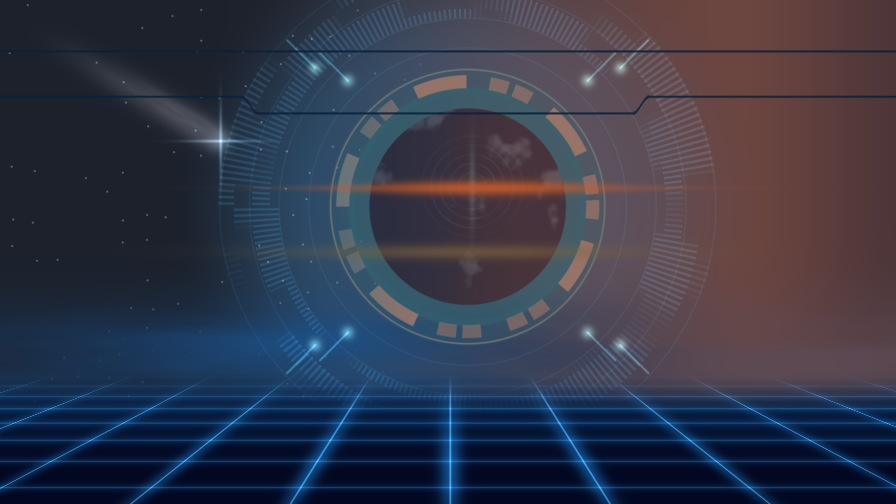
A Shadertoy shader for this background:

```glsl
#define CENTER vec2(0.928, 0.590)
#define DISC_RADIUS 0.195
#define VANISH vec2(0.8935, 0.505)
#define HORIZON 0.235
#define COMET vec2(0.438, 0.720)
#define NAVY vec3(0.03, 0.13, 0.23)
#define TEAL vec3(0.20, 0.40, 0.44)
#define SALMON vec3(0.64, 0.47, 0.41)
#define FLARE vec3(0.78, 0.36, 0.17)
#define GRID_LIGHT vec3(0.30, 0.54, 0.66)

float hash(vec2 p) {
    p = fract(p * vec2(123.34, 456.21));
    p += dot(p, p + 45.32);
    return fract(p.x * p.y);
}

float noise(vec2 p) {
    vec2 i = floor(p), f = fract(p);
    f = f * f * (3.0 - 2.0 * f);
    return mix(mix(hash(i), hash(i + vec2(1, 0)), f.x),
               mix(hash(i + vec2(0, 1)), hash(i + vec2(1, 1)), f.x), f.y);
}

float fbm(vec2 p) {
    float sum = 0.0, amp = 0.5;
    for (int i = 0; i < 4; i++) { sum += amp * noise(p); p = p * 2.03 + 7.1; amp *= 0.5; }
    return sum;
}

float below(float edge, float v, float soft) { return 1.0 - smoothstep(edge - soft, edge + soft, v); }
float band(float v, float mid, float halfWidth, float soft) { return below(halfWidth, abs(v - mid), soft); }
float bell(float v, float width) { return exp(-v * v / (width * width)); }

float segment(vec2 p, vec2 a, vec2 b) {
    vec2 d = b - a;
    return length(p - a - d * clamp(dot(p - a, d) / dot(d, d), 0.0, 1.0));
}

vec3 sky(vec2 p, float u) {
    vec3 col = mix(vec3(0.11, 0.13, 0.17), vec3(0.42, 0.27, 0.25), smoothstep(0.22, 0.82, u));
    col = mix(col, vec3(0.30, 0.21, 0.22), smoothstep(0.82, 1.02, u));
    vec3 halo = mix(vec3(0.17, 0.30, 0.42), vec3(0.36, 0.32, 0.37), smoothstep(0.30, 0.66, u));
    col = mix(col, halo, 0.95 * (1.0 - smoothstep(0.28, 0.60, length(p - CENTER))));
    // Scattered stars
    vec2 cell = floor(p * 22.0), at = fract(p * 22.0) - 0.5;
    vec2 shift = 0.6 * vec2(hash(cell), hash(cell + 9.0)) - 0.3;
    float star = below(0.04, length(at - shift), 0.04) * step(0.72, hash(cell + 3.0));
    col += 0.28 * star * (1.0 - smoothstep(0.3, 0.55, u));
    // Comet tail and cross-shaped head
    vec2 q = p - COMET, dir = normalize(vec2(-0.86, 0.51));
    float along = dot(q, dir), across = dot(q, vec2(-dir.y, dir.x));
    float tail = smoothstep(-0.03, 0.03, along) * (1.0 - smoothstep(0.0, 0.46, along));
    col += vec3(0.24, 0.23, 0.23) * tail * bell(across, 0.028) * (0.6 + 0.7 * fbm(vec2(along * 8.0, across * 50.0)));
    float spikes = bell(q.y, 0.003) * bell(q.x, 0.07) + bell(q.x, 0.003) * bell(q.y, 0.07);
    return col + vec3(0.24, 0.30, 0.33) * (spikes + 0.7 * bell(length(q), 0.02));
}

vec3 haze(vec3 col, vec2 p, float u) {
    float streaks = fbm(vec2(p.x * 3.0, p.y * 18.0));
    vec3 tint = mix(vec3(0.10, 0.20, 0.33), vec3(0.36, 0.29, 0.33), smoothstep(0.45, 0.85, u));
    tint = mix(tint, vec3(0.11, 0.31, 0.52), bell(u - 0.35, 0.17));
    float amount = bell(p.y - 0.29, 0.105) * (0.35 + 0.9 * streaks);
    return mix(col, tint, clamp(amount, 0.0, 0.9));
}

vec3 dial(vec3 col, vec2 p, float u, float px) {
    vec2 q = p - CENTER;
    float r = length(q), deg = degrees(atan(q.y, q.x));
    // Radial ticks in the outer bands
    float tick = band(fract(deg / 1.5), 0.5, 0.2, 0.15);
    float patches = smoothstep(0.35, 0.6, noise(vec2(deg * 0.06 + 20.0, floor(r * 28.0))));
    float outer = band(r, 0.435, 0.06, 0.004) * tick * patches;
    col += vec3(0.03, 0.09, 0.12) * outer;
    for (int i = 0; i < 4; i++)
        col += vec3(0.02, 0.05, 0.06) * band(r, 0.315 + 0.059 * float(i), 0.001, px);
    // Teal collar and thin rim
    col = mix(col, TEAL, 0.55 * band(r, 0.215, 0.022, 0.004));
    col = mix(col, TEAL, 0.28 * band(r, 0.25, 0.026, 0.004));
    col = mix(col, mix(TEAL * 1.25, SALMON, 0.65), 0.8 * band(r, 0.272, 0.0015, px));
    // Alternating long blocks and split blocks
    float turn = mod(168.0 - deg + 16.36, 360.0) / 32.727;
    float k = floor(turn), local = (fract(turn) - 0.5) * 32.727;
    bool isLong = (mod(k, 2.0) < 0.5 && k < 7.0) || k == 9.0;
    float block = below(isLong ? 12.0 : 10.0, abs(local), 0.4);
    if (!isLong) block *= smoothstep(1.0, 1.8, abs(local)) * (0.5 + 0.4 * hash(vec2(k, 4.0)));
    vec3 blockColor = mix(vec3(0.43, 0.48, 0.49), SALMON, smoothstep(0.36, 0.48, u));
    col = mix(col, blockColor, 0.85 * block * band(r, 0.248, 0.013, px));
    // Dark disc with faint rings
    vec3 dark = mix(vec3(0.17, 0.18, 0.25), vec3(0.28, 0.20, 0.23), smoothstep(0.42, 0.60, u));
    vec2 c = p - vec2(0.937, 0.63);
    float ripple = band(fract(length(c) * 55.0), 0.5, 0.08, 0.12) * below(0.10, length(c), 0.03);
    dark += 0.06 * ripple * noise(vec2(atan(c.y, c.x) * 2.0 + 9.0, length(c) * 55.0));
    dark += vec3(0.10, 0.12, 0.12) * smoothstep(0.6, 0.8, fbm(q * 17.0 + 3.0));
    dark += vec3(0.09, 0.12, 0.10) * bell(c.x, 0.006) * bell(c.y, 0.08);
    col = mix(col, dark, below(DISC_RADIUS, r, px));
    // Paired diagonal pointers, mirrored into each quadrant
    vec2 m = abs(q);
    for (int i = 0; i < 2; i++) {
        vec2 tip = vec2(0.238 + 0.065 * float(i), 0.25 + 0.025 * float(i));
        col += vec3(0.10, 0.23, 0.25) * below(0.002, segment(m, tip, tip + 0.055), 0.002);
        col += vec3(0.26, 0.38, 0.34) * bell(length(m - tip), 0.012);
    }
    return col;
}

vec3 gridFloor(vec2 p, float px) {
    float depth = VANISH.y - p.y;
    vec2 g = vec2((p.x - VANISH.x) / (depth * 0.628), 1.0 / (depth * 0.262) - 0.08);
    vec2 d = abs(fract(g + 0.5) - 0.5) * vec2(depth * 0.628, depth * depth * 0.262);
    vec3 col = mix(vec3(0.008, 0.03, 0.13), vec3(0.03, 0.14, 0.29), smoothstep(0.06, 0.25, p.y));
    float pulse = bell(p.y - 0.07, 0.09) * bell(p.x - VANISH.x, 0.75);
    col += GRID_LIGHT * (0.65 * below(0.0018, d.x, px) + 0.32 * below(0.001, d.y, px));
    return col + vec3(0.04, 0.20, 0.30) * ((0.35 + pulse) * bell(d.x, 0.022) + 0.35 * bell(d.y, 0.008));
}

void mainImage(out vec4 fragColor, in vec2 fragCoord) {
    float px = 1.0 / iResolution.y;
    vec2 p = fragCoord * px;
    float u = fragCoord.x / iResolution.x;
    vec3 col = dial(haze(sky(p, u), p, u), p, u, px);
    if (p.y < 0.3) col = mix(col, gridFloor(p, px), below(HORIZON - 0.015, p.y, 0.045));
    // Horizontal flares
    float taper = bell(p.x - 0.96, 0.30);
    col = mix(col, FLARE, 0.85 * taper * bell(p.y - 0.627, 0.003 + 0.012 * taper));
    col = mix(col, vec3(0.50, 0.40, 0.24), 0.6 * bell(p.x - 0.92, 0.32) * bell(p.y - 0.50, 0.014));
    // Straight and notched frame lines
    float notch = 0.775 + 0.033 * smoothstep(0.0, 1.0, clamp((abs(p.x - 0.884) - 0.372) / 0.032, 0.0, 1.0));
    float slope = abs(abs(p.x - 0.884) - 0.388) < 0.016 ? 0.7 : 1.0;
    float frame = max(band(p.y, 0.898, 0.002, px), below(0.002, abs(p.y - notch) * slope, px));
    fragColor = vec4(mix(col, NAVY, 0.9 * frame), 1.0);
}
```
